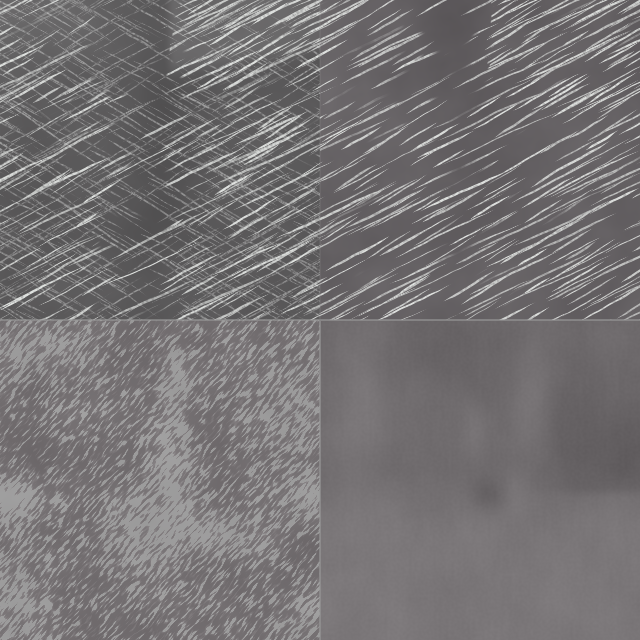
Write a WebGL 2 fragment shader that draws this texture.

```glsl
#version 300 es
precision highp float;
uniform vec2 u_resolution;
out vec4 fragColor;

vec3 hash3(vec2 p) {
  vec3 q = fract(p.xyx * vec3(0.1031, 0.1030, 0.0973));
  q += dot(q, q.yxz + 33.33);
  return fract((q.xxy + q.yzz) * q.zyx);
}

float corner(vec2 cell, vec2 offset) {
  float a = 6.2832 * hash3(cell + 200.0).x;
  return dot(vec2(cos(a), sin(a)), offset);
}

float gradientNoise(vec2 p) {
  vec2 i = floor(p), f = fract(p), e = vec2(1.0, 0.0);
  vec2 u = f * f * f * (f * (f * 6.0 - 15.0) + 10.0);
  return mix(mix(corner(i, f), corner(i + e, f - e), u.x),
             mix(corner(i + e.yx, f - e.yx), corner(i + 1.0, f - 1.0), u.x), u.y);
}

float fbm(vec2 p) {
  float sum = 0.0;
  for (float amp = 0.8; amp > 0.09; amp *= 0.5) {
    sum += amp * gradientNoise(p);
    p = p * 2.03 + 17.3;
  }
  return sum;
}

float blob(vec2 p, float x, float y, float rx, float ry) {
  vec2 d = (p - vec2(x, y)) / vec2(rx, ry);
  return exp(-dot(d, d));
}

vec2 alongAngle(vec2 p, float a) {
  return vec2(cos(a) * p.x + sin(a) * p.y, cos(a) * p.y - sin(a) * p.x);
}

// Long tapered strokes in staggered rows, several layers at close angles
float scratches(vec2 p, float angle, float density, float thickness, float pixel) {
  float ink = 0.0;
  for (int i = 0; i < 5; i++) {
    float layer = float(i);
    vec2 q = alongAngle(p, angle + (layer - 2.0) * 0.03) + layer * 3.71;
    q.y += 0.004 * gradientNoise(q * vec2(9.0, 5.0)) + 0.0012 * gradientNoise(q * vec2(45.0, 20.0));
    float y = q.y * 50.0, row = floor(y);
    float x = q.x * (3.5 + layer * 1.5) + 9.0 * hash3(vec2(row, layer)).x;
    vec3 h = hash3(vec2(floor(x), row + layer * 57.0));
    float t = fract(x) / mix(0.45, 1.0, h.x);
    float taper = smoothstep(0.0, 0.25, t) * (1.0 - smoothstep(0.65, 1.0, t));
    float d = abs(fract(y) - mix(0.2, 0.8, h.y)) / 50.0;
    float width = thickness * mix(0.5, 1.5, fract(h.x * 7.0 + h.y)) * taper;
    float line = 1.0 - smoothstep(width - 0.6 * pixel, width + 0.6 * pixel, d);
    float shown = smoothstep(h.z - 0.04, h.z + 0.08, density) * smoothstep(0.0, 0.15, taper);
    ink = max(ink, line * shown * mix(0.65, 1.0, h.y));
  }
  return ink;
}

// Upper panels: one or two directions of scratches over dark metal
vec3 scratchedPanel(vec2 p, vec2 l, bool crossed, float pixel) {
  float cloud = fbm(l * 4.5 + 4.0);
  float grain = smoothstep(-0.35, 0.15, gradientNoise(p * 190.0));
  float cluster = smoothstep(0.51, 0.55, l.x) * smoothstep(-0.03, 0.04, l.y - 0.77 - 0.15 * (l.x - 0.53));
  float gap = blob(l, 0.42, 0.88, 0.12, 0.2) + 0.5 * blob(l, 0.42, 0.42, 0.11, 0.3);
  float density = 0.55 + 0.12 * cloud - 0.5 * gap + 0.4 * cluster;
  vec3 base = vec3(0.39, 0.375, 0.385) + 0.04 * cloud - 0.03 * gap + 0.03 * blob(l, 0.05, 0.75, 0.2, 0.3);
  if (crossed) {
    float left = blob(l, 0.1, 0.95, 0.3, 0.22);
    float middle = blob(l, 0.5, 0.75, 0.1, 0.2) + blob(l, 0.48, 0.3, 0.12, 0.3);
    base = vec3(0.353, 0.348, 0.352) + 0.03 * cloud - 0.025 * middle + 0.06 * (left + cluster);
    float back = scratches(p + 5.3, -0.53, 0.65 + 0.1 * cloud + 0.3 * left - 0.4 * cluster - 0.2 * middle, 0.001, pixel);
    float thin = scratches(p + 8.1, 0.52, 0.5 + 0.1 * cloud - 0.3 * middle, 0.0008, pixel);
    base = mix(base, vec3(0.68), 0.8 * max(back, thin) * mix(0.35, 1.0, grain));
    density -= 0.1 + 0.2 * middle;
  }
  float ink = scratches(p, 0.49, density, 0.0013, pixel);
  return mix(base, vec3(0.88, 0.89, 0.88), ink * mix(0.72, 1.0, grain));
}

// Lower left: diagonal worn flecks gathered in pale patches
vec3 wornPanel(vec2 p, vec2 l) {
  float patches = blob(l, 0.55, 0.83, 0.05, 0.12) + 0.9 * blob(l, 0.54, 0.5, 0.08, 0.2)
    + 1.2 * blob(l, 0.02, 0.44, 0.1, 0.06) + 0.8 * blob(l, 0.7, 0.33, 0.15, 0.08)
    + 0.8 * blob(l, 0.42, 0.33, 0.12, 0.14) + 0.8 * blob(l, 0.04, 0.12, 0.12, 0.25)
    + 0.7 * blob(l, 0.9, 0.72, 0.14, 0.2) + 0.8 * blob(l, 0.97, 0.44, 0.08, 0.08)
    + 0.8 * blob(l, 0.1, 0.9, 0.2, 0.1) + 0.6 * blob(l, 0.95, 0.05, 0.1, 0.1);
  float cloud = fbm(l * 5.0 + 31.0);
  vec2 q = alongAngle(p, 0.85);
  q.y += 0.004 * gradientNoise(q * 22.0);
  float fleck = gradientNoise(q * vec2(38.0, 210.0)) + 0.8 * gradientNoise(q * vec2(85.0, 330.0) + 9.0);
  float wear = fleck + 0.5 * patches + 0.2 * cloud;
  vec3 base = vec3(0.44, 0.422, 0.43) + 0.04 * cloud + 0.05 * patches;
  base += 0.045 * smoothstep(-0.1, 0.25, wear);
  return mix(base, vec3(0.625) + 0.04 * cloud, 0.9 * smoothstep(0.22, 0.36, wear));
}

// Lower right: smooth metal with soft stains and faint brushing
vec3 smoothPanel(vec2 p, vec2 l) {
  float tone = 0.427 + 0.03 * fbm(l * vec2(6.0, 4.5) + 12.0);
  tone += 0.045 * (1.0 - smoothstep(0.3, 0.55, l.y));
  tone += 0.045 * blob(l, 0.13, 0.72, 0.1, 0.35) + 0.045 * blob(l, 0.66, 0.77, 0.06, 0.2);
  tone += 0.035 * blob(l, 0.49, 0.65, 0.04, 0.09) + 0.03 * blob(l, 0.61, 0.46, 0.04, 0.06);
  tone -= 0.05 * blob(l, 0.53, 0.45, 0.06, 0.05) + 0.03 * blob(l, 0.4, 0.95, 0.3, 0.15);
  tone -= 0.055 * blob(l, 0.92, 0.6, 0.2, 0.22) * smoothstep(0.44, 0.48, l.y);
  tone += 0.006 * gradientNoise(p * vec2(170.0, 14.0)) + 0.012 * gradientNoise(p * 210.0);
  return vec3(tone + 0.008, tone - 0.008, tone);
}

void main() {
  vec2 p = gl_FragCoord.xy / u_resolution;
  float pixel = 1.0 / min(u_resolution.x, u_resolution.y);
  vec2 local = fract(p * 2.0);
  bool right = p.x > 0.5;
  vec3 color;
  if (p.y > 0.5) color = scratchedPanel(p, local, !right, pixel);
  else color = right ? smoothPanel(p, local) : wornPanel(p, local);

  // Pale seams between the panels
  vec2 seam = 1.0 - smoothstep(vec2(0.0005), vec2(0.0005 + pixel), abs(p - 0.5));
  float seamInk = max(seam.y, seam.x * (p.y < 0.5 ? 1.0 : 0.25));
  fragColor = vec4(mix(color, vec3(0.6), 0.65 * seamInk), 1.0);
}
```
